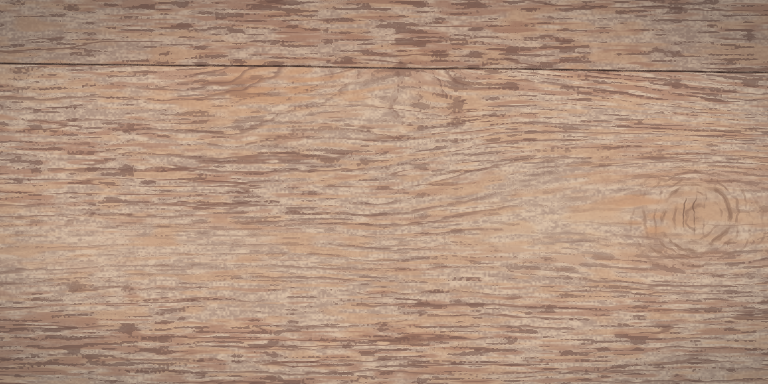
Reproduce this texture procedurally as a WebGL 2 fragment shader.

```glsl
#version 300 es
precision highp float;
// Weathered wooden planks with a dark joint, arched growth rings and a knot.
// A height field is bent around the knot and arch; its contours become the
// growth lines, and stretched noise along it gives fibres, pores and stains.
uniform vec2 u_resolution;
out vec4 fragColor;

const vec2 KNOT = vec2(1.815, 0.432);

float hash(vec2 p) {
  vec3 q = fract(p.xyx * 0.1031);
  q += dot(q, q.yzx + 33.33);
  return fract((q.x + q.y) * q.z);
}

float noise(vec2 p) {
  vec2 i = floor(p), f = fract(p);
  f = f * f * (3.0 - 2.0 * f);
  return mix(mix(hash(i), hash(i + vec2(1, 0)), f.x),
             mix(hash(i + vec2(0, 1)), hash(i + 1.0), f.x), f.y);
}

float fbm(vec2 p) {
  float sum = 0.0, amp = 0.533;
  for (int i = 0; i < 4; i++) {
    sum += amp * noise(p);
    p = p * 2.03 + 17.3;
    amp *= 0.5;
  }
  return sum;
}

// Soft elliptical spot, 1 at its centre
float spot(vec2 p, vec2 centre, vec2 size) {
  vec2 d = (p - centre) / size;
  return exp(-dot(d, d));
}

// Height whose contours follow the growth lines
float grainField(vec2 p) {
  float v = p.y + 0.04 * (fbm(p * vec2(1.6, 4.0)) - 0.5);
  v -= 0.07 * smoothstep(0.95, 1.4, p.x) * exp(-30.0 * pow(p.y - 0.58, 2.0));
  v += 0.12 * smoothstep(1.25, 2.0, p.x) * smoothstep(0.5, 0.8, p.y);
  v -= 0.85 * (p.y - KNOT.y) * spot(p, KNOT, vec2(0.34, 0.17));
  float arch = length(vec2(0.42 * max(p.x - 0.46, 0.0), p.y - 0.86));
  arch += 0.025 * (fbm(p * vec2(8.0, 14.0)) - 0.5);
  return mix(v, 0.86 - arch, smoothstep(0.34, 0.2, arch));
}

void main() {
  vec2 p = gl_FragCoord.xy / u_resolution.y;
  float px = 1.0 / u_resolution.y;
  float joint = p.y - 0.836 + 0.012 * p.x + 0.003 * (noise(vec2(p.x * 9.0, 2.0)) - 0.5);
  float upper = smoothstep(-px, px, joint);
  float v = mix(grainField(p), p.y + 0.03 * fbm(p * vec2(2.0, 5.0)), upper);
  float arched = spot(p, vec2(0.8, 0.76), vec2(0.36, 0.14)) * (1.0 - upper);
  vec2 along = vec2(p.x, mix(p.y, v, 0.5 - 0.4 * arched) + upper * 3.0);

  // Regional character: calm bands, rough bands, warm and pale stains
  float calm = spot(p, vec2(0.2, 0.35), vec2(1.1, 0.085));
  calm = max(calm, 0.85 * spot(p, vec2(1.6, 0.45), vec2(0.6, 0.17)));
  calm = max(calm, 0.6 * arched);
  float rough = 1.0 - 0.85 * calm;
  float reddish = spot(p, vec2(0.2, 0.58), vec2(0.75, 0.13)) + spot(p, vec2(0.4, 0.1), vec2(1.0, 0.13));
  float warm = spot(p, vec2(0.72, 0.775), vec2(0.34, 0.06))
             + 1.2 * spot(p, vec2(1.67, 0.44), vec2(0.08, 0.07))
             + 0.5 * spot(p, KNOT, vec2(0.09, 0.08));
  float pale = spot(p, vec2(1.45, 0.38), vec2(0.3, 0.1))
             + 0.6 * spot(p, vec2(1.0, 0.7), vec2(0.4, 0.08));

  // Fibres from broad streaks down to fine speckle
  float broad = fbm(along * vec2(1.6, 18.0));
  float streak = 0.6 * noise(along * vec2(9.0, 95.0) + 40.0) + 0.4 * noise(along * vec2(26.0, 180.0) + 61.0);
  float fibre = noise(along * vec2(38.0, 190.0) + 9.0);
  float speckle = noise(p * vec2(190.0, 215.0));
  float light = 0.2 * broad + 0.25 * streak + 0.25 * fibre + 0.3 * speckle;

  vec3 col = mix(vec3(0.68, 0.575, 0.51), vec3(0.83, 0.73, 0.635), smoothstep(0.27, 0.68, light));
  float stain = 0.5 * fbm(p * vec2(5.0, 14.0) + 70.0) + 0.5 * noise(along * vec2(14.0, 110.0) + 33.0);
  col = mix(col, vec3(0.78, 0.615, 0.485), 0.6 * smoothstep(0.46, 0.68, stain + 0.1 * warm));
  col = mix(col, vec3(0.76, 0.56, 0.42), 0.6 * min(warm, 1.0) * smoothstep(0.3, 0.55, stain));
  col = mix(col, vec3(0.87, 0.76, 0.63), 0.7 * min(pale, 1.0) * smoothstep(0.48, 0.7, streak));
  float red = 0.65 * streak + 0.35 * broad + 0.05 * reddish;
  col = mix(col, vec3(0.65, 0.48, 0.40), 0.7 * rough * smoothstep(0.52, 0.7, red));

  // Growth lines: thin, sharp on one side, broken into dashes
  float phase = fract(v * 34.0 + 0.9 * fbm(p * vec2(5.0, 14.0)) + 0.22 * fibre);
  float line = smoothstep(0.66, 0.88, phase) * (1.0 - smoothstep(0.92, 1.0, phase));
  float broken = noise(vec2(p.x * 5.0, v * 34.0) + 5.0) + 0.5 * (speckle - 0.5) + 0.25 * arched;
  line *= smoothstep(0.4, 0.65, broken) * (1.0 - upper);
  col = mix(col, vec3(0.52, 0.39, 0.34), 0.65 * line * (1.0 - 0.4 * calm));

  // Long hairline seams and short dark pores along the fibres
  float seam = noise(vec2(along.x * 2.5, along.y * 55.0) + 23.0) + 0.08 * (fibre - 0.5);
  float hair = smoothstep(0.05, 0.015, abs(seam - 0.6));
  hair *= smoothstep(0.45, 0.7, noise(along * vec2(8.0, 40.0) + 51.0));
  col = mix(col, vec3(0.50, 0.36, 0.31), 0.6 * rough * hair);
  float pore = 0.75 * noise(along * vec2(21.0, 165.0) + 90.0) + 0.25 * speckle;
  pore = smoothstep(0.64, 0.78, pore + 0.35 * (broad - 0.5) + 0.03 * reddish + 0.03 * upper);
  col = mix(col, vec3(0.47, 0.35, 0.31), 0.65 * rough * pore);

  // Knot: ragged rings, broken rim and upright cracks
  vec2 k = p - KNOT;
  float r = length(k * vec2(1.0, 1.12)) + 0.05 * (fbm(p * 16.0) - 0.5);
  float inside = 1.0 - smoothstep(0.08, 0.12, r);
  float ragged = smoothstep(0.35, 0.65, fbm(p * 34.0));
  float rings = smoothstep(0.4, 1.0, sin(r * 230.0)) * (1.0 - smoothstep(0.12, 0.22, r));
  col = mix(col, vec3(0.74, 0.62, 0.52), 0.35 * inside);
  col = mix(col, vec3(0.55, 0.42, 0.35), 0.5 * rings * ragged);
  col = mix(col, vec3(0.52, 0.39, 0.32), 0.5 * ragged * smoothstep(0.008, 0.002, abs(r - 0.094)));
  for (int i = 0; i < 3; i++) {
    float x = k.x + 0.03 - 0.026 * float(i) + 0.03 * (fbm(vec2(p.y * 22.0, float(i) * 7.0)) - 0.5);
    float crack = smoothstep(0.001 + px, 0.0, abs(x)) * smoothstep(0.065, 0.03, abs(k.y - 0.01));
    col = mix(col, vec3(0.43, 0.32, 0.27), 0.6 * crack * ragged);
  }

  // Upper plank tone, joint and darkened borders
  col *= mix(vec3(1), vec3(0.93, 0.915, 0.915), upper);
  float gap = smoothstep(0.0015 + px, 0.0005, abs(joint));
  col = mix(col, vec3(0.25, 0.18, 0.16), gap * (0.5 + 0.5 * noise(vec2(p.x * 40.0, 7.0))));
  vec2 edge = gl_FragCoord.xy / u_resolution * 2.0 - 1.0;
  float shade = smoothstep(0.55, 1.9, dot(edge, edge));
  col = mix(col, vec3(dot(col, vec3(0.33))), 0.15 * shade) * (1.02 - 0.2 * shade);
  fragColor = vec4(col, 1.0);
}
```
